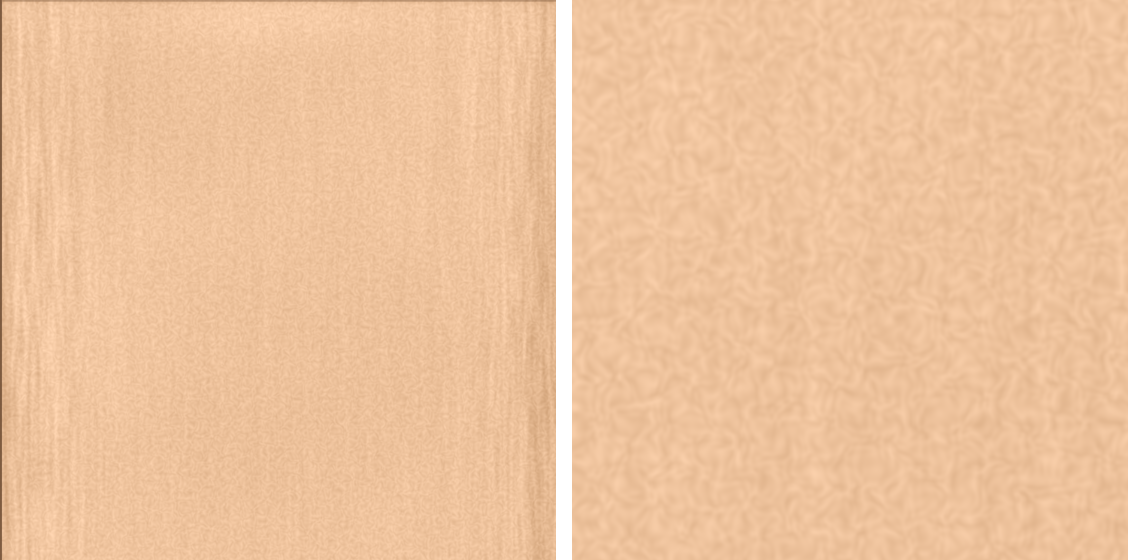
Left, the full canvas; right, a detail of the centre.
A Shadertoy shader for this texture:

```glsl
// Peach crepe paper: fine embossed grain, vertical fibres and darker side borders.

const vec3  BASE_COLOR   = vec3(0.936, 0.766, 0.616);
const vec3  TONE_TINT    = vec3(0.92, 1.00, 1.10);   // colour change per unit of tone
const vec3  EDGE_COLOR   = vec3(0.42, 0.29, 0.19);
const vec2  GRAIN_FREQ   = vec2(185.0, 165.0);
const vec2  CREPE_FREQ   = vec2(75.0, 95.0);
const vec2  FIBRE_FREQ   = vec2(125.0, 9.0);
const vec2  STREAK_FREQ  = vec2(34.0, 1.6);
const float GRAIN_AMOUNT  = 0.058;
const float CREPE_AMOUNT  = 0.026;
const float FIBRE_CENTER  = 0.018;
const float FIBRE_SIDE    = 0.085;
const float STREAK_CENTER = 0.012;
const float STREAK_SIDE   = 0.050;
const float CLOUD_AMOUNT  = 0.022;
const float GLOW_AMOUNT   = 0.030;
const float BORDER_SHADE  = 0.060;
const float LEFT_LINE     = 0.0022;
const float TOP_LINE      = 0.0016;

// Integer hash giving a unit gradient direction
vec2 gradientAt(vec2 cell) {
    uvec2 q = uvec2(ivec2(cell) + 4096);
    uint h = q.x * 1597334677U ^ q.y * 3812015801U;
    h = (h ^ (h >> 15)) * 2246822519U;
    h ^= h >> 13;
    float angle = float(h & 65535U) / 65536.0 * 6.2832;
    return vec2(cos(angle), sin(angle));
}

// Gradient noise, roughly -0.7 to 0.7
float gradientNoise(vec2 p) {
    vec2 cell = floor(p);
    vec2 f = p - cell;
    vec2 u = f * f * f * (f * (f * 6.0 - 15.0) + 10.0);
    float a = dot(gradientAt(cell), f);
    float b = dot(gradientAt(cell + vec2(1, 0)), f - vec2(1, 0));
    float c = dot(gradientAt(cell + vec2(0, 1)), f - vec2(0, 1));
    float d = dot(gradientAt(cell + vec2(1, 1)), f - vec2(1, 1));
    return mix(mix(a, b, u.x), mix(c, d, u.x), u.y);
}

float fbm(vec2 p) {
    float sum = 0.0, weight = 1.0;
    for (int i = 0; i < 3; i++) {
        sum += weight * gradientNoise(p);
        p = p * 2.03 + 17.3;
        weight *= 0.5;
    }
    return sum;
}

// Small pebbled relief over slightly larger crepe wrinkles
float embossing(vec2 p) {
    vec2 warp = vec2(gradientNoise(p * 60.0), gradientNoise(p * 60.0 + 31.7)) * 0.006;
    float grain = gradientNoise((p + warp) * GRAIN_FREQ);
    float crepe = gradientNoise((p + warp) * CREPE_FREQ + 9.1);
    return GRAIN_AMOUNT * grain + CREPE_AMOUNT * crepe;
}

// Vertical threads and wider streaks, stronger toward the sides
float fibres(vec2 p, float side) {
    p.x += 0.004 * gradientNoise(p * vec2(6.0, 7.0) + 3.3);
    float thread = gradientNoise(p * FIBRE_FREQ + 51.0);
    float streak = fbm(p * STREAK_FREQ + 23.0);
    return thread * mix(FIBRE_CENTER, FIBRE_SIDE, side * side)
         + streak * mix(STREAK_CENTER, STREAK_SIDE, side);
}

void mainImage(out vec4 fragColor, in vec2 fragCoord) {
    vec2 uv = fragCoord / iResolution.xy;
    vec2 p = fragCoord / iResolution.y;
    float pixel = 1.0 / iResolution.y;

    // Surface relief
    float side = smoothstep(0.18, 0.5, abs(uv.x - 0.5));
    float tone = embossing(p) + fibres(p, side);

    // Broad lighting: soft clouds, a glow under the top, shaded borders
    tone += CLOUD_AMOUNT * fbm(p * 2.2 + 5.0);
    vec2 glow = (uv - vec2(0.48, 0.965)) / vec2(0.30, 0.045);
    tone += GLOW_AMOUNT * exp(-dot(glow, glow));
    tone += 0.010 * smoothstep(0.25, 0.0, uv.x);
    float leftShade = smoothstep(0.035, 0.0, uv.x);
    float rightShade = smoothstep(0.925, 0.985, uv.x);
    tone -= BORDER_SHADE * (0.9 * leftShade + rightShade);
    tone -= 0.045 * smoothstep(0.988, 1.0, uv.y);

    // Dark cut edges at the left and top
    vec3 color = BASE_COLOR + tone * TONE_TINT;
    float leftLine = 1.0 - smoothstep(LEFT_LINE, LEFT_LINE + 1.5 * pixel, p.x);
    float topLine = 1.0 - smoothstep(TOP_LINE, TOP_LINE + 1.5 * pixel, 1.0 - p.y);
    color = mix(color, EDGE_COLOR, max(0.85 * leftLine, 0.35 * topLine));

    fragColor = vec4(clamp(color, 0.0, 1.0), 1.0);
}
```
